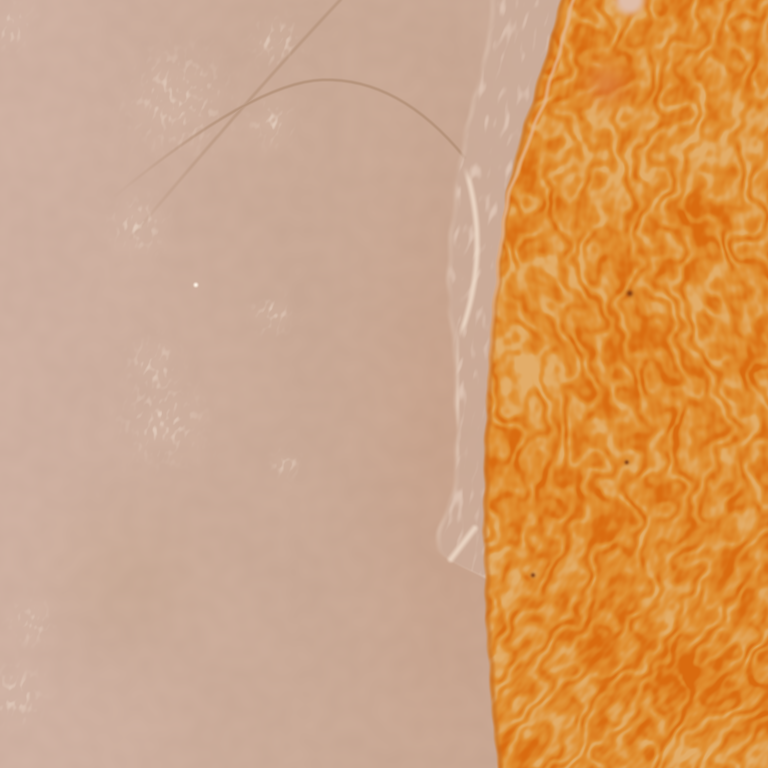
This texture is drawn by a three.js fragment shader. Its source:

```glsl
varying vec2 vUv;

vec2 gradientAt(vec2 cell) {
  float h = fract(sin(dot(cell, vec2(127.1, 311.7))) * 43758.5);
  return vec2(cos(h * 6.2832), sin(h * 6.2832));
}

float gradientNoise(vec2 p) {
  vec2 i = floor(p), f = fract(p);
  vec2 u = f * f * f * (f * (f * 6.0 - 15.0) + 10.0);
  vec2 e = vec2(1.0, 0.0);
  float low = mix(dot(gradientAt(i), f), dot(gradientAt(i + e), f - e), u.x);
  float high = mix(dot(gradientAt(i + e.yx), f - e.yx), dot(gradientAt(i + 1.0), f - 1.0), u.x);
  return mix(low, high, u.y);
}

float bump(float x, float centre, float width) {
  float d = (x - centre) / width;
  return exp(-d * d);
}

float spot(vec2 p, vec2 centre, float radius) {
  return bump(length(p - centre), 0.0, radius);
}

float segmentDistance(vec2 p, vec2 a, vec2 b) {
  vec2 ab = b - a;
  return length(p - a - ab * clamp(dot(p - a, ab) / dot(ab, ab), 0.0, 1.0));
}

float curveDistance(vec2 p, vec2 a, vec2 control, vec2 b) {
  float nearest = 1.0;
  vec2 last = a;
  for (int i = 1; i <= 16; i++) {
    float t = float(i) / 16.0;
    vec2 next = mix(mix(a, control, t), mix(control, b, t), t);
    nearest = min(nearest, segmentDistance(p, last, next));
    last = next;
  }
  return nearest;
}

float stroke(float d, float width) {
  return 1.0 - smoothstep(0.0, width, abs(d));
}

// Broken glints gathered around a centre
float flecks(vec2 p, vec2 centre, float radius) {
  vec2 q = vec2(p.x - p.y * 0.35, p.y + p.x * 0.3);
  float grain = gradientNoise(q * vec2(150.0, 85.0)) + 0.6 * gradientNoise(q * 55.0 + 5.0);
  return spot(p, centre, radius) * (0.1 + 0.75 * smoothstep(0.0, 0.7, grain));
}

float peelEdge(float y) {
  float d = y - 0.33;
  return 0.631 + 0.17 * d * d + 0.024 * smoothstep(0.72, 1.0, y);
}

float filmEdge(float y) {
  float x = 0.595 + 0.046 * smoothstep(0.74, 1.0, y);
  x -= 0.011 * bump(y, 0.64, 0.08) + 0.024 * bump(y, 0.295, 0.05);
  return x + 0.055 * smoothstep(0.285, 0.235, y) + 0.005 * gradientNoise(vec2(y * 28.0, 3.0));
}

vec3 skinColor(vec2 p) {
  vec3 color = mix(vec3(0.81, 0.69, 0.63), vec3(0.79, 0.665, 0.59), smoothstep(0.0, 0.45, p.x));
  color = mix(color, vec3(0.78, 0.625, 0.53), 0.7 * bump(p.x, 0.6, 0.12) * bump(p.y, 0.42, 0.42));
  color = mix(color, vec3(0.775, 0.65, 0.56), 0.5 * spot(p, vec2(0.17, 0.25), 0.1));
  color += 0.01 * gradientNoise(p * 9.0) + 0.012 * gradientNoise(p * 45.0);
  float glints = flecks(p, vec2(0.232, 0.87), 0.05) + flecks(p, vec2(0.18, 0.707), 0.027)
    + flecks(p, vec2(0.212, 0.45), 0.04) + flecks(p, vec2(0.2, 0.525), 0.026)
    + flecks(p, vec2(0.355, 0.84), 0.022) + flecks(p, vec2(0.36, 0.945), 0.025)
    + flecks(p, vec2(0.355, 0.59), 0.02) + flecks(p, vec2(0.04, 0.19), 0.022)
    + flecks(p, vec2(0.02, 0.095), 0.028) + flecks(p, vec2(0.372, 0.397), 0.014)
    + flecks(p, vec2(0.015, 0.967), 0.022);
  color = mix(color, vec3(0.9, 0.82, 0.76), min(glints, 0.8));
  return mix(color, vec3(1.0, 0.96, 0.91), stroke(length(p - vec2(0.255, 0.629)), 0.005));
}

vec3 peelColor(vec2 p) {
  float lean = mix(0.6, 0.2, smoothstep(0.15, 0.75, p.y));
  vec2 fibre = vec2(p.x - p.y * lean, p.y);
  float wander = gradientNoise(fibre * vec2(22.0, 17.0)) + 0.4 * gradientNoise(p * 42.0 + 20.0);
  float strands = cos(6.2832 * (fibre.x * 27.0 + 1.9 * wander));
  float breaks = gradientNoise(fibre * vec2(48.0, 24.0) + 9.0);
  float grain = gradientNoise(fibre * vec2(115.0, 75.0));
  float tone = 0.45 + 0.25 * strands + 0.5 * breaks + 0.3 * grain + 0.35 * gradientNoise(p * 7.0);
  tone += 0.4 * spot(p, vec2(0.69, 0.52), 0.04) + 0.25 * spot(p, vec2(0.77, 0.82), 0.05);
  tone -= 0.6 * spot(p, vec2(0.9, 0.12), 0.04) + 0.4 * spot(p, vec2(0.97, 0.53), 0.03);
  tone -= 0.35 * spot(p, vec2(0.91, 0.72), 0.035);
  vec3 color = mix(vec3(0.85, 0.42, 0.06), vec3(0.88, 0.56, 0.19), smoothstep(-0.15, 0.55, tone));
  color = mix(color, vec3(0.89, 0.68, 0.41), smoothstep(0.42, 1.02, tone));
  color = mix(color, vec3(0.86, 0.5, 0.3), 0.5 * spot(p, vec2(0.79, 0.89), 0.025));
  color = mix(color, vec3(0.88, 0.74, 0.66), smoothstep(0.4, 0.9, spot(p, vec2(0.82, 1.0), 0.028)));
  float pores = spot(p, vec2(0.82, 0.618), 0.004) + spot(p, vec2(0.816, 0.398), 0.003)
    + spot(p, vec2(0.694, 0.251), 0.003);
  return mix(color, vec3(0.4, 0.16, 0.05), 0.7 * min(pores, 1.0));
}

void main() {
  vec2 p = vUv;
  vec3 color = skinColor(p);

  // Fine hairs
  float arc = min(curveDistance(p, vec2(0.605, 0.795), vec2(0.52, 0.899), vec2(0.42, 0.896)),
    curveDistance(p, vec2(0.42, 0.896), vec2(0.33, 0.893), vec2(0.15, 0.745)));
  float strand = curveDistance(p, vec2(0.443, 1.0), vec2(0.33, 0.88), vec2(0.17, 0.69));
  float hair = max(stroke(arc, 0.0035) * 0.55, stroke(strand, 0.004) * 0.4);
  color = mix(color, vec3(0.65, 0.51, 0.4), hair * smoothstep(0.12, 0.32, p.x));

  // Clear film with bright folds
  float edge = peelEdge(p.y) + 0.004 * gradientNoise(vec2(p.y * 34.0, 7.0));
  float rim = p.x - filmEdge(p.y);
  float film = smoothstep(-0.003, 0.004, rim);
  color = mix(color, vec3(0.8, 0.68, 0.61), film * 0.7);
  vec2 crease = vec2(p.x - p.y * 0.25, p.y);
  float glare = gradientNoise(crease * vec2(110.0, 38.0)) + 0.5 * gradientNoise(p * 28.0);
  color = mix(color, vec3(0.91, 0.82, 0.76), film * smoothstep(0.1, 0.7, glare) * 0.65);
  float sheen = 0.5 + gradientNoise(vec2(p.y * 24.0, 12.0));
  color = mix(color, vec3(0.87, 0.77, 0.7), stroke(rim, 0.006) * 0.6 * sheen);
  float t = (p.y - 0.557) / 0.228;
  float foldSpan = smoothstep(0.0, 0.1, t) * smoothstep(1.0, 0.9, t);
  float fold = stroke(p.x - 0.597 - 0.008 * t - 0.08 * t * (1.0 - t), 0.0065) * foldSpan;
  float tail = stroke(p.x - 0.596, 0.004) * smoothstep(0.39, 0.42, p.y) * smoothstep(0.58, 0.55, p.y);
  float glint = stroke(segmentDistance(p, vec2(0.587, 0.272), vec2(0.618, 0.312)), 0.007);
  color = mix(color, vec3(0.93, 0.85, 0.78), max(max(fold, glint) * 0.85, tail * sheen * 0.6));

  // Textured peel with a dark border and a thin film lip
  color = mix(color, peelColor(p), smoothstep(-0.003, 0.003, p.x - edge));
  color = mix(color, vec3(0.78, 0.44, 0.14), stroke(p.x - edge - 0.002, 0.006) * 0.6);
  float lip = p.x - edge - 0.015 * smoothstep(0.7, 0.88, p.y);
  color = mix(color, vec3(0.9, 0.72, 0.57), stroke(lip, 0.005) * smoothstep(0.4, 0.75, p.y) * 0.75);

  gl_FragColor = vec4(color, 1.0);
}
```
